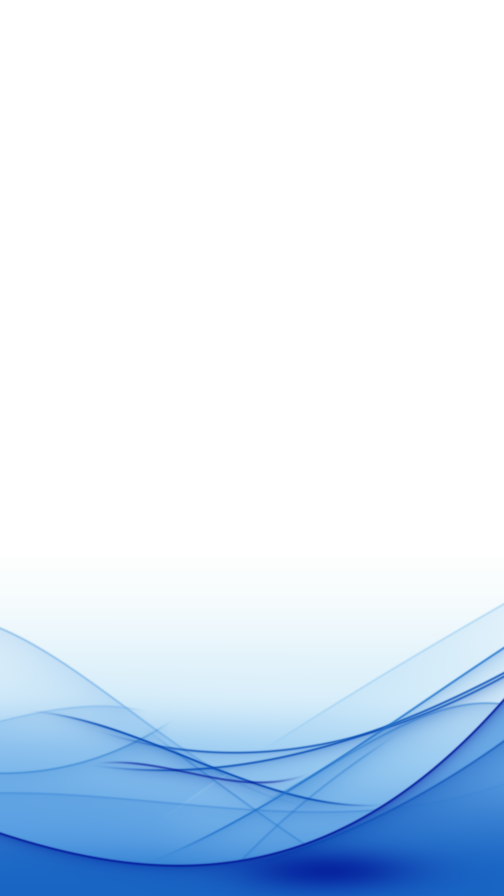
Write a Shadertoy shader that draws this background.

```glsl
const vec3 WHITE = vec3(1.0);
const vec3 MIST = vec3(0.985, 0.995, 0.993);
const vec3 PALE = vec3(0.84, 0.93, 0.98);
const vec3 SKY = vec3(0.62, 0.81, 0.95);
const vec3 AZURE = vec3(0.36, 0.63, 0.89);
const vec3 BLUE = vec3(0.13, 0.45, 0.80);
const vec3 COBALT = vec3(0.03, 0.30, 0.71);
const vec3 INDIGO = vec3(0.01, 0.10, 0.60);

const float HORIZON = 0.378;      // where the tint begins
const float LINE_WIDTH = 0.0014;  // in canvas heights
const float TAPER = 0.25;         // share of a strand that fades at a free end
const vec4 SWELL = vec4(0.070, 0.034, 0.072, 0.219);

// Cubic through four evenly spaced heights, t from 0 to 1
float curve(vec4 h, float t) {
    float u = 3.0 * t;
    float a = u - 1.0, b = u - 2.0, c = u - 3.0;
    return dot(h, vec4(-a * b * c / 6.0, u * b * c / 2.0,
                       -u * a * c / 2.0, u * a * b / 6.0));
}

// Signed distance to a curve over a span of x, positive above it
float curveDistance(vec2 p, vec2 span, vec4 h) {
    float len = span.y - span.x;
    float t = (p.x - span.x) / len;
    float slope = (curve(h, t + 0.005) - curve(h, t - 0.005)) / (0.01 * len);
    slope *= iResolution.y / iResolution.x;
    return (p.y - curve(h, t)) / sqrt(1.0 + slope * slope);
}

// Fine line with a veil of the given depth hanging below it
void strand(inout vec3 col, vec2 p, vec2 span, vec4 h, vec3 ink,
            float line, float veil, float depth) {
    float t = (p.x - span.x) / (span.y - span.x);
    if (t < 0.0 || t > 1.0) return;
    float fade = span.x <= 0.0 ? 1.0 : smoothstep(0.0, TAPER, t);
    fade *= span.y >= 1.0 ? 1.0 : 1.0 - smoothstep(1.0 - TAPER, 1.0, t);
    float d = curveDistance(p, span, h);
    float pixel = 1.0 / iResolution.y;
    float w = max(LINE_WIDTH, 0.7 * pixel);
    float below = 1.0 - smoothstep(-pixel, pixel, d);
    col = mix(col, ink, fade * veil * below * exp(min(d, 0.0) / depth));
    col = mix(col, ink, fade * line * exp(-d * d / (w * w)));
}

// Vertical wash from white to blue
vec3 wash(float y) {
    vec3 c = mix(BLUE, AZURE, smoothstep(0.0, 0.085, y));
    c = mix(c, SKY, smoothstep(0.07, 0.155, y));
    c = mix(c, PALE, smoothstep(0.14, 0.23, y));
    c = mix(c, MIST, smoothstep(0.19, HORIZON, y));
    float pixel = 1.0 / iResolution.y;
    return mix(c, WHITE, smoothstep(-pixel, pixel, y - HORIZON));
}

void mainImage(out vec4 fragColor, in vec2 fragCoord) {
    vec2 p = fragCoord / iResolution.xy;
    vec3 col = wash(p.y);

    // Bluer left side and a lighter hollow in the middle
    vec2 left = (p - vec2(0.0, 0.13)) / vec2(0.38, 0.065);
    col = mix(col, AZURE, 0.45 * exp(-dot(left, left)));
    vec2 hollow = (p - vec2(0.58, 0.095)) / vec2(0.25, 0.045);
    col = mix(col, SKY, 0.35 * exp(-dot(hollow, hollow)));

    // Broad pale sheets
    strand(col, p, vec2(0.0, 0.65), vec4(0.299, 0.224, 0.139, 0.100), AZURE, 0.45, 0.24, 0.035);
    strand(col, p, vec2(0.3, 1.0), vec4(0.078, 0.167, 0.249, 0.326), SKY, 0.55, 0.28, 0.045);
    strand(col, p, vec2(0.0, 0.35), vec4(0.137, 0.143, 0.163, 0.199), BLUE, 0.40, 0.22, 0.018);
    strand(col, p, vec2(0.0, 0.3), vec4(0.195, 0.207, 0.212, 0.205), AZURE, 0.25, 0.25, 0.020);
    strand(col, p, vec2(0.0, 1.0), vec4(0.115, 0.104, 0.094, 0.125), BLUE, 0.25, 0.18, 0.020);
    strand(col, p, vec2(0.5, 1.0), vec4(0.100, 0.150, 0.199, 0.214), BLUE, 0.40, 0.25, 0.025);

    // Crossing threads
    strand(col, p, vec2(0.40, 0.80), vec4(-0.01, 0.070, 0.133, 0.185), BLUE, 0.35, 0.10, 0.012);
    strand(col, p, vec2(0.28, 0.68), vec4(0.190, 0.134, 0.080, 0.030), BLUE, 0.35, 0.08, 0.012);

    // Dark interwoven strands
    strand(col, p, vec2(0.05, 0.78), vec4(0.207, 0.172, 0.120, 0.103), COBALT, 0.85, 0.30, 0.010);
    strand(col, p, vec2(0.16, 1.0), vec4(0.148, 0.144, 0.180, 0.249), COBALT, 0.75, 0.28, 0.009);
    strand(col, p, vec2(0.18, 1.0), vec4(0.187, 0.160, 0.181, 0.245), COBALT, 0.70, 0.22, 0.008);
    strand(col, p, vec2(0.28, 1.0), vec4(0.034, 0.100, 0.186, 0.277), BLUE, 0.75, 0.30, 0.012);
    strand(col, p, vec2(0.18, 0.62), vec4(0.147, 0.143, 0.128, 0.138), INDIGO, 0.60, 0.15, 0.006);

    // Deep swell along the foot
    float d = curveDistance(p, vec2(0.0, 1.0), SWELL);
    float pixel = 1.0 / iResolution.y;
    vec3 deep = mix(mix(COBALT, BLUE, 0.55), AZURE, smoothstep(0.03, 0.17, p.y));
    col = mix(col, deep, 0.8 * (1.0 - smoothstep(-pixel, pixel, d)));
    strand(col, p, vec2(0.0, 1.0), SWELL, INDIGO, 0.80, 0.45, 0.007);
    strand(col, p, vec2(0.45, 1.0), vec4(0.028, 0.060, 0.108, 0.173), COBALT, 0.55, 0.40, 0.025);

    // Indigo pool
    vec2 pool = (p - vec2(0.65, 0.028)) / vec2(0.17, 0.022);
    float under = 1.0 - smoothstep(-0.004, 0.004, d);
    col = mix(col, INDIGO, 0.85 * under * exp(-dot(pool, pool)));

    fragColor = vec4(clamp(col, 0.0, 1.0), 1.0);
}
```
